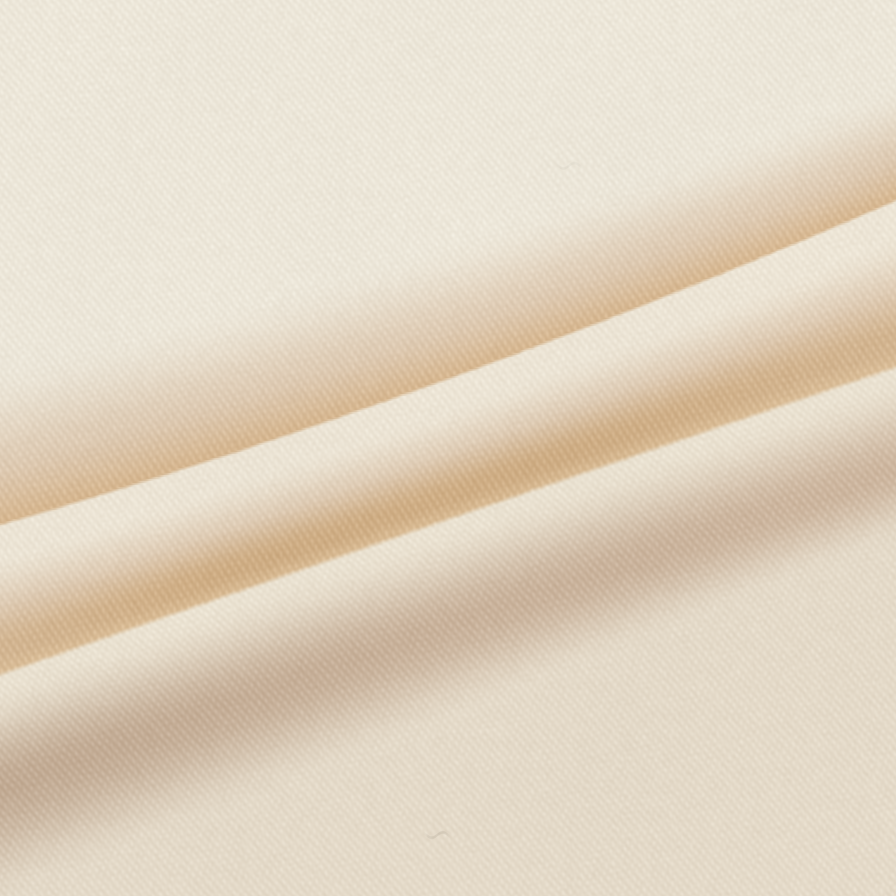
Reproduce this texture procedurally as a three.js fragment shader.

```glsl
varying vec2 vUv;

const vec3 CREAM = vec3(0.925, 0.903, 0.85);
const vec3 LOWER_CREAM = vec3(0.893, 0.853, 0.785);
const vec3 TAN = vec3(0.865, 0.785, 0.69);
const vec3 GOLD = vec3(0.81, 0.68, 0.52);
const vec3 WARM_EDGE = vec3(0.87, 0.76, 0.61);
const vec3 SHADOW = vec3(0.76, 0.67, 0.58);

vec2 hashGradient(vec2 cell) {
  vec2 q = vec2(dot(cell, vec2(127.1, 311.7)), dot(cell, vec2(269.5, 183.3)));
  return 2.0 * fract(sin(q) * 43758.5) - 1.0;
}

float gradientNoise(vec2 p) {
  vec2 i = floor(p), f = fract(p);
  vec2 u = f * f * f * (f * (f * 6.0 - 15.0) + 10.0);
  vec2 e = vec2(0.0, 1.0);
  float low = mix(dot(hashGradient(i), f),
                  dot(hashGradient(i + e.yx), f - e.yx), u.x);
  float high = mix(dot(hashGradient(i + e.xy), f - e.xy),
                   dot(hashGradient(i + e.yy), f - e.yy), u.x);
  return mix(low, high, u.y);
}

// Heights of the two fold edges
float upperCrease(float x) { return 0.414 + x * (0.290 + 0.072 * x); }
float lowerCrease(float x) { return 0.247 + x * (0.350 - 0.007 * x); }

// Cloth sinking into the upper crease
vec3 upperSlope(float height, float x) {
  float t = height / mix(0.17, 0.125, x);
  vec3 color = mix(GOLD + 0.025, TAN, smoothstep(-0.1, 0.42, t));
  return mix(color, CREAM, smoothstep(0.25, 1.05, t));
}

// Rounded roll, where t runs from its top edge to the lower crease
vec3 middleRoll(float t, float x) {
  vec3 color = mix(CREAM - vec3(0.0, 0.008, 0.015), TAN, smoothstep(0.2, 0.63, t));
  float depth = 1.0 - 0.3 * smoothstep(0.25, 0.0, x) - 0.25 * smoothstep(0.6, 1.0, x);
  color = mix(color, GOLD, depth * smoothstep(0.5, 0.82, t));
  return mix(color, WARM_EDGE, 0.7 * smoothstep(0.86, 1.02, t));
}

// Front roll, its shaded underside and the flat cloth below
vec3 lowerRoll(float depth, float x) {
  float peak = mix(0.125, 0.115, x);
  float end = mix(0.26, 0.195, x);
  vec3 shade = mix(SHADOW, SHADOW + 0.045, x);
  vec3 lit = mix(CREAM - vec3(0.008, 0.018, 0.03), shade, smoothstep(0.008, peak, depth));
  return mix(lit, LOWER_CREAM, smoothstep(peak, end, depth));
}

// Diagonal ribs broken into small stitches
float twill(vec2 p, float bend) {
  vec2 across = vec2(0.75, 0.66);
  vec2 along = vec2(0.66, -0.75);
  float wobble = 0.65 * gradientNoise(p * 34.0) + 0.45 * gradientNoise(p * 95.0);
  float phase = 6.2832 * (dot(p, across) * 142.0 + bend) + wobble;
  float stitch = sin(6.2832 * dot(p, along) * 125.0 + 0.5 * phase);
  return sin(phase) * (0.75 + 0.25 * stitch) + 0.22 * stitch;
}

// Faint loose fibre
float fibre(vec2 p) {
  float curve = 0.003 * sin(p.x * 260.0);
  float line = 1.0 - smoothstep(0.0006, 0.0025, abs(p.y - curve));
  return line * (1.0 - smoothstep(0.008, 0.017, abs(p.x)));
}

void main() {
  vec2 p = vUv;
  float upper = upperCrease(p.x);
  float lower = lowerCrease(p.x);
  float ripple = 0.0012 * gradientNoise(p * 110.0);
  float aboveUpper = p.y - upper + ripple;
  float aboveLower = p.y - lower + ripple;
  float rollPosition = (upper - p.y) / (upper - lower);

  // Fold shading
  float inUpper = smoothstep(-0.003, 0.003, aboveUpper);
  float inMiddle = smoothstep(-0.004, 0.004, aboveLower);
  vec3 color = lowerRoll(-aboveLower, p.x);
  color = mix(color, middleRoll(rollPosition, p.x), inMiddle);
  color = mix(color, upperSlope(aboveUpper, p.x), inUpper);

  // Weave relief, bent around the rolls and stronger in shade
  float rollBend = mix(exp(-abs(aboveLower) * 14.0), rollPosition * rollPosition, inMiddle);
  float bend = mix(rollBend, exp(-abs(aboveUpper) * 12.0), inUpper);
  float shade = smoothstep(0.9, 0.68, color.g);
  float relief = twill(p, 1.6 * bend) * mix(0.016, 0.027, shade);
  float grain = 0.024 * gradientNoise(p * 230.0) + 0.012 * gradientNoise(p * 62.0);
  color += (relief + grain) * vec3(0.85, 1.0, 1.15);

  // Loose fibres and broad tonal variation
  float fibres = fibre(p - vec2(0.488, 0.068)) + 0.5 * fibre(p - vec2(0.635, 0.815));
  color -= 0.06 * fibres;
  color += 0.008 * gradientNoise(p * 5.0);
  gl_FragColor = vec4(clamp(color, 0.0, 1.0), 1.0);
}
```
